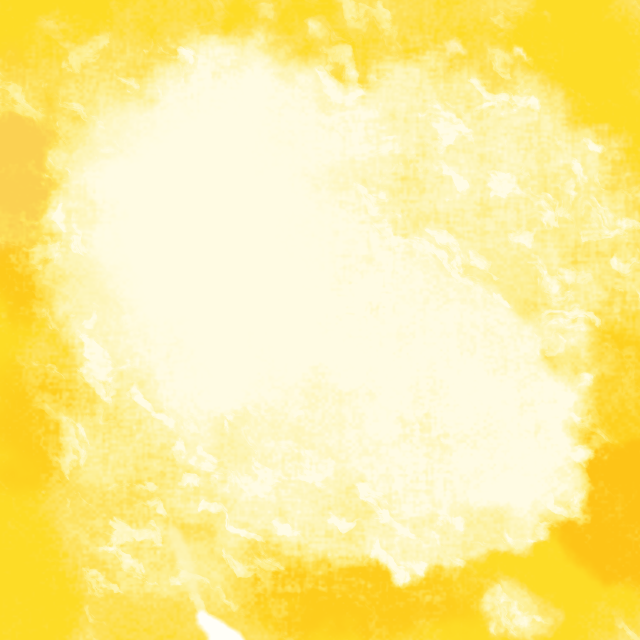
Write a three.js fragment shader that draws this background.

```glsl
// Abstract yellow watercolour: cream clouds with ragged edges over gold and amber washes.
varying vec2 vUv;

const vec3 YELLOW = vec3(0.994, 0.862, 0.15);
const vec3 AMBER = vec3(0.994, 0.77, 0.09);
const vec3 PEACH = vec3(0.985, 0.82, 0.32);
const vec3 STRAW = vec3(0.992, 0.88, 0.35);
const vec3 LEMON = vec3(0.992, 0.933, 0.56);
const vec3 PALE = vec3(0.994, 0.962, 0.74);
const vec3 CREAM = vec3(1.0, 0.986, 0.89);
const vec3 WHITE = vec3(1.0, 0.998, 0.97);

const float WARP_BROAD = 0.11;
const float WARP_FINE = 0.085;
const float MOTTLE = 0.52;
const float DAB = 0.34;
const float GRAIN = 0.15;

float hash(vec2 p) {
  return fract(sin(dot(p, vec2(127.1, 311.7))) * 43758.5453);
}

float noise(vec2 p) {
  vec2 i = floor(p);
  vec2 f = fract(p);
  f = f * f * (3.0 - 2.0 * f);
  return mix(mix(hash(i), hash(i + vec2(1.0, 0.0)), f.x),
             mix(hash(i + vec2(0.0, 1.0)), hash(i + 1.0), f.x), f.y);
}

float fbm(vec2 p) {
  float sum = 0.0;
  float amp = 0.516;
  for (int i = 0; i < 5; i++) {
    sum += amp * noise(p);
    p = mat2(0.8, 0.6, -0.6, 0.8) * p * 2.03 + 17.3;
    amp *= 0.5;
  }
  return sum;
}

vec2 fbm2(vec2 p) {
  return vec2(fbm(p), fbm(p + 41.7)) - 0.5;
}

// Soft-edged elliptical wash
float wash(vec2 p, vec2 centre, vec2 radius, float soft) {
  return 1.0 - smoothstep(1.0 - soft, 1.0 + soft, length((p - centre) / radius));
}

// Tapered brush stroke from a to b
float stroke(vec2 p, vec2 a, vec2 b, float widthA, float widthB, float soft) {
  vec2 ab = b - a;
  float t = clamp(dot(p - a, ab) / dot(ab, ab), 0.0, 1.0);
  float d = length(p - a - ab * t) - mix(widthA, widthB, t);
  return 1.0 - smoothstep(-soft, soft, d);
}

// Wash lightness to colour, from the bare ground up to cream
vec3 ramp(vec3 ground, float w) {
  vec3 c = mix(ground, STRAW, smoothstep(0.03, 0.30, w));
  c = mix(c, LEMON, smoothstep(0.24, 0.52, w));
  c = mix(c, PALE, smoothstep(0.46, 0.74, w));
  return mix(c, CREAM, smoothstep(0.70, 0.98, w));
}

void main() {
  vec2 uv = vUv;
  vec2 p = uv + WARP_BROAD * fbm2(uv * 5.0) + WARP_FINE * fbm2(uv * 21.0 + 7.0);

  // Ground: gold with amber and peach patches
  float amber = wash(p, vec2(0.99, 0.21), vec2(0.11, 0.13), 0.2);
  amber = max(amber, 0.45 * wash(p, vec2(0.98, 0.40), vec2(0.09, 0.10), 0.5));
  amber = max(amber, 0.70 * wash(p, vec2(0.00, 0.54), vec2(0.05, 0.08), 0.5));
  amber = max(amber, 0.55 * wash(p, vec2(0.05, 0.31), vec2(0.10, 0.09), 0.5));
  amber = max(amber, 0.65 * wash(p, vec2(0.53, 0.05), vec2(0.19, 0.06), 0.5));
  float peach = wash(p, vec2(0.0, 0.74), vec2(0.11, 0.15), 0.45);
  vec3 ground = mix(mix(YELLOW, PEACH, peach), AMBER, amber);

  // Cloud layers, faint veils first and bright cores last
  float w = 0.27 * smoothstep(0.38, 0.70, fbm(uv * 8.0 + 3.0)) * (1.0 - 0.9 * amber);
  w = mix(w, 0.26, wash(p, vec2(0.48, 0.53), vec2(0.46, 0.42), 0.10));
  w = mix(w, 0.46, wash(p, vec2(0.27, 0.20), vec2(0.20, 0.19), 0.45));
  w = mix(w, 0.50, wash(p, vec2(0.80, 0.04), vec2(0.06, 0.04), 0.5));
  w = mix(w, 0.58, wash(p, vec2(0.76, 0.65), vec2(0.22, 0.21), 0.20));
  w = mix(w, 0.64, wash(p, vec2(0.58, 0.77), vec2(0.14, 0.13), 0.20));
  w = mix(w, 0.63, wash(p, vec2(0.24, 0.61), vec2(0.19, 0.22), 0.14));
  w = mix(w, 0.68, wash(p, vec2(0.63, 0.24), vec2(0.27, 0.14), 0.12));
  w = mix(w, 0.82, wash(p, vec2(0.40, 0.73), vec2(0.21, 0.20), 0.20));
  w = mix(w, 0.90, wash(p, vec2(0.46, 0.46), vec2(0.27, 0.17), 0.40));
  w = mix(w, 0.92, wash(p, vec2(0.71, 0.37), vec2(0.22, 0.18), 0.16));
  float core = wash(p, vec2(0.33, 0.63), vec2(0.19, 0.23), 0.55);
  w = mix(w, 1.0, core);

  // Mottling and small drawn-out pale dabs, calmer in the core
  float body = smoothstep(0.05, 0.4, w);
  float calm = 1.0 - 0.85 * core;
  w += MOTTLE * (fbm(p * 13.0 + 11.0) - 0.5) * mix(0.55, 1.0, body) * calm;
  vec2 swirl = uv + 0.6 * (p - uv);
  float dab = fbm(mat2(0.8, 0.6, -0.6, 0.8) * swirl * vec2(22.0, 42.0) + 23.0);
  w += DAB * smoothstep(0.55, 0.72, dab) * mix(0.2, 1.0, body) * (1.0 - smoothstep(0.6, 0.95, w));

  // Canvas weave, broken into irregular patches
  float weave = noise(uv * vec2(210.0, 60.0)) + noise(uv * vec2(60.0, 210.0) + 5.0) - 1.0;
  float speck = noise(uv * 190.0 + 31.0) - 0.5;
  w += GRAIN * (weave * smoothstep(0.3, 0.7, noise(uv * 9.0)) + speck) * calm;
  vec3 colour = ramp(ground, clamp(w, 0.0, 1.0));

  // Bright strokes: the white tongue, its tail, and flecks near the top
  vec2 q = uv + 0.25 * (p - uv);
  float tail = stroke(q, vec2(0.31, 0.05), vec2(0.275, 0.16), 0.006, 0.014, 0.008);
  colour = mix(colour, PALE, 0.75 * tail);
  float tongue = stroke(q, vec2(0.318, 0.028), vec2(0.355, -0.01), 0.012, 0.026, 0.005);
  float fleck = stroke(p, vec2(0.765, 0.90), vec2(0.785, 0.89), 0.008, 0.004, 0.009);
  fleck = max(fleck, stroke(p, vec2(0.67, 0.90), vec2(0.68, 0.89), 0.006, 0.008, 0.012));
  colour = mix(colour, WHITE, max(tongue, 0.75 * fleck));

  gl_FragColor = vec4(colour, 1.0);
}
```
